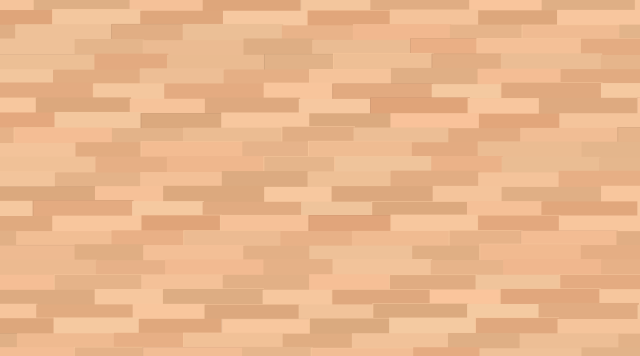
A Shadertoy shader for this texture:

```glsl
// Draws a plank floor of staggered wooden strips in peach and tan tones.

const float ROW_HEIGHT = 0.04125;   // in canvas heights
const float PERIOD = 0.473;         // length of one pair of planks

// Seven-row cycle: first joint, second joint, contrast (positive: first plank is pale)
const vec3 ROWS[7] = vec3[7](
    vec3(0.208, 0.779, -0.9), vec3(0.318, 0.834, 1.0), vec3(0.094, 0.670, 0.45),
    vec3(0.447, 0.844, -0.45), vec3(0.566, 0.983, -0.4), vec3(0.323, 0.834, -0.6),
    vec3(0.561, 0.978, 0.9));

// Integer hash giving a value from 0 to 1
float hash(int row, int plank, int salt) {
    uint h = uint(row) * 1597334677u ^ uint(plank) * 3812015801u ^ uint(salt) * 2654435769u;
    h = (h ^ (h >> 16)) * 2246822519u;
    h = (h ^ (h >> 13)) * 3266489917u;
    h ^= h >> 16;
    return float(h & 65535u) / 65535.0;
}

vec3 rowPattern(int row) {
    return ROWS[(row + 7) % 7];
}

// Left end of a plank, in periods
float plankStart(int row, int plank) {
    vec3 pattern = rowPattern(row);
    float joint = (plank & 1) == 0 ? pattern.x : pattern.y;
    return float(plank >> 1) + joint + 0.02 * (hash(row, plank, 1) - 0.5);
}

vec3 plankColor(int row, int plank) {
    float side = (plank & 1) == 0 ? 1.0 : -1.0;
    float tone = 0.5 + 0.5 * side * rowPattern(row).z + 0.28 * (hash(row, plank, 2) - 0.5);
    vec3 wood = mix(vec3(0.867, 0.655, 0.488), vec3(0.97, 0.78, 0.62), clamp(tone, 0.0, 1.0));
    return wood + (hash(row, plank, 3) - 0.5) * vec3(0.025, -0.025, -0.025);
}

// Antialiased coverage of a slightly rounded box
float boxCoverage(vec2 p, vec2 low, vec2 high) {
    const float radius = 0.002;
    vec2 q = abs(p - 0.5 * (low + high)) - 0.5 * (high - low) + radius;
    float d = length(max(q, 0.0)) + min(max(q.x, q.y), 0.0) - radius;
    return clamp(0.5 - d * iResolution.y, 0.0, 1.0);
}

void mainImage(out vec4 fragColor, in vec2 fragCoord) {
    // Depth is measured from the top, where the first row is cut off
    vec2 p = fragCoord / iResolution.y;
    p.y = 1.0 - p.y + 0.0131;
    int centerRow = int(floor(p.y / ROW_HEIGHT));
    int pairIndex = int(floor(p.x / PERIOD));
    vec3 color = vec3(0.94, 0.74, 0.57);

    // Each plank overlaps the one to its left and the row above
    for (int row = centerRow - 1; row <= centerRow + 1; row++) {
        for (int k = -2; k <= 1; k++) {
            int plank = 2 * pairIndex + k;
            float top = float(row) + 0.13 * (hash(row, plank, 4) - 0.5);
            vec2 low = vec2(plankStart(row, plank) * PERIOD, top * ROW_HEIGHT);
            vec2 high = vec2(plankStart(row, plank + 1) * PERIOD + 0.004,
                             (float(row) + 1.1) * ROW_HEIGHT);
            vec3 wood = plankColor(row, plank);

            // Thin pale or dark seam along some left ends and top edges
            float seamKind = hash(row, plank, 5);
            float seam = boxCoverage(p, low - vec2(0.0025, 0.0015), high);
            vec3 seamColor = seamKind < 0.22 ? vec3(0.96, 0.77, 0.60) : wood * 0.93;
            color = mix(color, seamColor, seam * step(seamKind, 0.3));

            color = mix(color, wood, boxCoverage(p, low, high));
        }
    }
    fragColor = vec4(color, 1.0);
}
```
